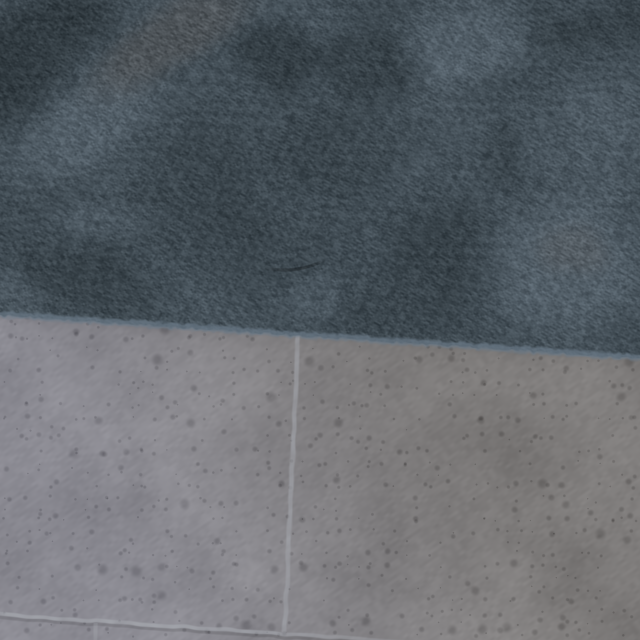
This texture is drawn by a three.js fragment shader. Its source:

```glsl
// A mottled blue-grey carpet meets pale stone tiles along a slightly sloping edge.
// Soft elliptical patches and layered value noise shade the pile; the stone uses
// noise, hashed pits and thin distance-based grout lines.
varying vec2 vUv;

const vec3 PILE_DARK = vec3(0.165, 0.200, 0.220);
const vec3 PILE_MID = vec3(0.260, 0.304, 0.335);
const vec3 PILE_LIGHT = vec3(0.365, 0.415, 0.455);
const vec3 PILE_WARM = vec3(0.335, 0.345, 0.355);
const vec3 STONE_COOL = vec3(0.548, 0.546, 0.578);
const vec3 STONE_WARM = vec3(0.490, 0.480, 0.476);
const vec3 GROUT = vec3(0.635, 0.645, 0.670);
const vec3 HEM = vec3(0.420, 0.480, 0.535);
const float SLOPE = -0.068;       // shared tilt of the hem and the tile row
const float HEM_HEIGHT = 0.507;
const float ROW_HEIGHT = 0.040;
const float PILE_GRAIN = 0.105;
const float STONE_GRAIN = 0.035;

float hash(vec2 p) {
  return fract(sin(dot(p, vec2(127.1, 311.7))) * 43758.5453);
}

float noise(vec2 p) {
  vec2 i = floor(p), f = fract(p);
  f = f * f * (3.0 - 2.0 * f);
  return mix(mix(hash(i), hash(i + vec2(1.0, 0.0)), f.x),
             mix(hash(i + vec2(0.0, 1.0)), hash(i + 1.0), f.x), f.y);
}

float fbm(vec2 p) {
  float sum = 0.0, amp = 0.5;
  for (int i = 0; i < 5; i++) {
    sum += amp * noise(p);
    p = mat2(1.6, 1.2, -1.2, 1.6) * p + 7.3;
    amp *= 0.5;
  }
  return sum;
}

vec2 turn(vec2 p, float a) {
  return vec2(cos(a) * p.x + sin(a) * p.y, cos(a) * p.y - sin(a) * p.x);
}

// Soft ellipse: 1 inside, 0 outside, centred on c with radii r.
float patchAt(vec2 p, vec2 c, vec2 r, float angle) {
  return 1.0 - smoothstep(0.45, 1.3, length(turn(p - c, angle) / r));
}

float line(float d, float halfWidth) {
  return 1.0 - smoothstep(halfWidth * 0.4, halfWidth * 1.6, abs(d));
}

vec3 carpet(vec2 uv) {
  vec2 p = uv + 0.05 * (vec2(fbm(uv * 9.0), fbm(uv * 9.0 + 31.0)) - 0.5);
  float tone = 0.9 * (fbm(uv * vec2(7.0, 8.0) + 4.0) - 0.5);

  // Brushed-down dark areas
  tone -= 0.70 * patchAt(p, vec2(0.02, 0.90), vec2(0.20, 0.08), 0.75);
  tone -= 0.62 * patchAt(p, vec2(0.43, 0.915), vec2(0.065, 0.065), -0.5);
  tone -= 0.58 * patchAt(p, vec2(0.58, 0.895), vec2(0.10, 0.055), -0.1);
  tone -= 0.30 * patchAt(p, vec2(0.52, 0.77), vec2(0.16, 0.08), 0.2);
  tone -= 0.30 * patchAt(p, vec2(0.31, 0.68), vec2(0.10, 0.13), 0.2);
  tone -= 0.38 * patchAt(p, vec2(0.14, 0.56), vec2(0.12, 0.055), -0.3);
  tone -= 0.30 * patchAt(p, vec2(0.79, 0.75), vec2(0.035, 0.06), 0.0);
  tone -= 0.30 * patchAt(p, vec2(0.96, 0.96), vec2(0.14, 0.035), 0.15);
  tone -= 0.25 * patchAt(p, vec2(0.68, 0.60), vec2(0.08, 0.10), -0.5);

  // Raised light areas
  tone += 0.42 * patchAt(p, vec2(0.13, 0.80), vec2(0.13, 0.055), 0.5);
  tone += 0.50 * patchAt(p, vec2(0.73, 0.93), vec2(0.10, 0.065), 0.3);
  tone += 0.45 * patchAt(p, vec2(0.92, 0.76), vec2(0.10, 0.12), 0.1);
  tone += 0.45 * patchAt(p, vec2(0.88, 0.58), vec2(0.16, 0.10), -0.1);
  tone += 0.40 * patchAt(p, vec2(0.49, 0.54), vec2(0.07, 0.04), 0.3);
  tone += 0.35 * patchAt(p, vec2(0.17, 0.65), vec2(0.10, 0.03), 0.0);
  tone += 0.45 * patchAt(p, vec2(0.02, 0.54), vec2(0.05, 0.035), -0.6);

  vec3 col = mix(PILE_MID, PILE_DARK, clamp(-tone, 0.0, 1.0));
  col = mix(col, PILE_LIGHT, clamp(tone, 0.0, 1.0));
  float warm = patchAt(p, vec2(0.27, 0.94), vec2(0.15, 0.055), 0.6)
             + 0.6 * patchAt(p, vec2(0.90, 0.61), vec2(0.06, 0.05), 0.0);
  col = mix(col, PILE_WARM, 0.6 * min(warm, 1.0));

  // Curved crease, then short slanted fibres
  float crease = line(uv.y - 0.578 - 4.0 * pow(uv.x - 0.445, 2.0), 0.0025);
  col *= 1.0 - 0.28 * crease * line(uv.x - 0.46, 0.035);
  vec2 fibre = turn(uv, -0.5);
  float grain = noise(fibre * vec2(130.0, 260.0)) + noise(fibre * vec2(300.0, 380.0)) - 1.0;
  return col + PILE_GRAIN * grain * (0.5 + col);
}

vec3 stone(vec2 uv) {
  float warm = smoothstep(0.15, 0.95, uv.x + 0.45 * uv.y);
  vec3 col = mix(STONE_COOL, STONE_WARM, warm);
  col += 0.11 * (fbm(uv * 10.0 + 12.0) - 0.48);
  col += STONE_GRAIN * (noise(turn(uv, 0.6) * vec2(110.0, 210.0)) - 0.5);

  // Scattered pits, one possible per cell and scale
  for (int i = 0; i < 3; i++) {
    vec2 q = uv * (22.0 + 17.0 * float(i)) + 9.0 * float(i);
    vec2 cell = floor(q);
    vec2 centre = 0.3 + 0.4 * vec2(hash(cell), hash(cell + 5.7));
    float size = 0.10 + 0.18 * hash(cell + 2.3);
    float pit = 1.0 - smoothstep(0.2 * size, size, length(fract(q) - centre));
    col -= 0.075 * pit * step(0.70, hash(cell + 8.1));
  }

  // Grout: one row joint, with staggered uprights above and below it
  float wobble = 0.003 * (noise(uv * 45.0) - 0.5);
  float row = uv.y - ROW_HEIGHT - SLOPE * uv.x + wobble;
  float above = line(uv.x - 0.445 - 0.046 * (uv.y - 0.017) + wobble, 0.0035) * step(0.0, row);
  float below = line(uv.x - 0.149 + wobble, 0.003) * step(row, 0.0);
  float rowJoint = line(row, 0.003) * (1.0 - 0.5 * smoothstep(0.3, 0.6, uv.x));
  float joint = max(rowJoint, max(0.75 * above, 0.5 * below));
  col *= 1.0 - 0.12 * line(row + 0.005, 0.003);
  return mix(col, GROUT, joint * (0.55 + 0.4 * noise(uv * 70.0)));
}

void main() {
  float fuzz = 0.004 * (noise(vUv * 150.0) - 0.5);
  float edge = vUv.y - HEM_HEIGHT - SLOPE * vUv.x + fuzz;
  vec3 floorCol = stone(vUv) * (1.0 - 0.08 * exp(-abs(edge) * 90.0));
  vec3 col = mix(floorCol, carpet(vUv), smoothstep(-0.002, 0.002, edge));
  col = mix(col, HEM, 0.7 * line(edge - 0.002, 0.005));
  gl_FragColor = vec4(col, 1.0);
}
```
